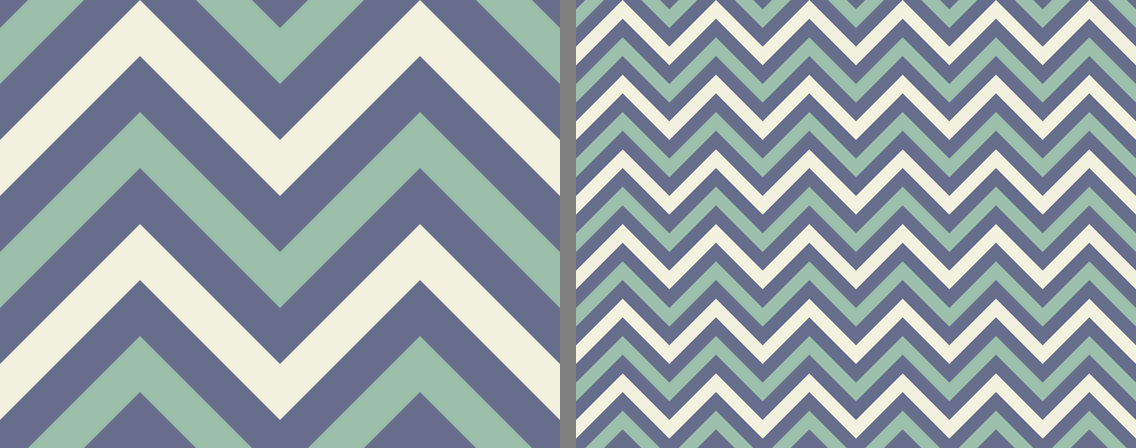
Left, the tile; right, the same tile 3 across and 3 down.
Reproduce this pattern procedurally as a WebGL 1 fragment shader.

```glsl
precision highp float;
// Seamless chevron pattern: cream and green zigzag bands on slate blue.

uniform vec2 u_resolution;

const vec2 REPEATS = vec2(2.0, 2.0);     // whole repeats across and down
const float ZIGZAG_HEIGHT = 0.625;       // peak to valley, in vertical repeats
const float BAND_WIDTH = 0.25;           // band thickness, in vertical repeats
const float CREAM_CENTER = 0.125;        // band centers below a peak
const float GREEN_CENTER = 0.625;

const vec3 SLATE = vec3(0.40, 0.43, 0.545);
const vec3 CREAM = vec3(0.95, 0.94, 0.87);
const vec3 GREEN = vec3(0.61, 0.75, 0.67);

// Triangle wave: 0 at whole numbers, 1 halfway between them.
float triangleWave(float x) {
    return 1.0 - abs(2.0 * fract(x) - 1.0);
}

// Antialiased coverage of a band that wraps once per repeat.
float bandCoverage(float phase, float center, float pixel) {
    float distanceToCenter = abs(fract(phase - center + 0.5) - 0.5);
    return clamp((0.5 * BAND_WIDTH - distanceToCenter) / pixel + 0.5, 0.0, 1.0);
}

void main() {
    vec2 uv = gl_FragCoord.xy / u_resolution;
    vec2 cell = vec2(uv.x, 1.0 - uv.y) * REPEATS;

    // Vertical phase, lowered toward the valleys of the zigzag
    float phase = cell.y - ZIGZAG_HEIGHT * (1.0 - triangleWave(cell.x));

    // Phase change across one pixel, perpendicular to the bands
    vec2 slope = vec2(2.0 * ZIGZAG_HEIGHT, 1.0) * REPEATS;
    float pixel = length(slope / u_resolution);

    vec3 color = mix(SLATE, CREAM, bandCoverage(phase, CREAM_CENTER, pixel));
    color = mix(color, GREEN, bandCoverage(phase, GREEN_CENTER, pixel));
    gl_FragColor = vec4(color, 1.0);
}
```
